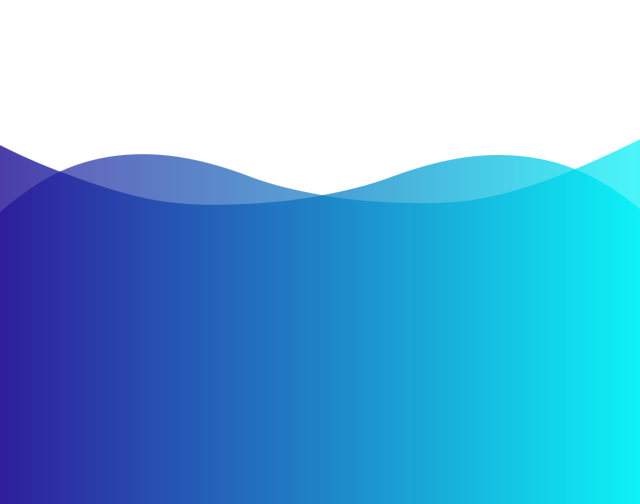
Give the GLSL for this background, as a WebGL 2 fragment shader.

```glsl
#version 300 es
precision highp float;
// Two crossing translucent waves over white, filled by a violet-to-cyan ramp.
// Each crest line is a chain of cubic Hermite spans; where both waves overlap
// the fill is solid, and fine vertical bands step the ramp gently.
uniform vec2 u_resolution;
out vec4 fragColor;

const vec2 DESIGN = vec2(768.0, 608.0);  // design units, y measured downwards
const int KNOTS = 9;

const vec3 WHITE  = vec3(1.0);
const vec3 VIOLET = vec3(0.185, 0.115, 0.61);
const vec3 BLUE   = vec3(0.12, 0.515, 0.78);
const vec3 CYAN   = vec3(0.05, 0.95, 0.97);

// Knots of each crest: x, y, slope
const vec3 FALLING[KNOTS] = vec3[KNOTS](
    vec3(0.0, 175.0, 0.51), vec3(72.0, 207.0, 0.38), vec3(165.0, 237.0, 0.24),
    vec3(255.0, 247.0, 0.0), vec3(387.0, 235.5, -0.19), vec3(468.0, 214.0, -0.37),
    vec3(597.0, 187.0, 0.0), vec3(690.0, 204.0, 0.40), vec3(768.0, 252.0, 0.82));
const vec3 RISING[KNOTS] = vec3[KNOTS](
    vec3(0.0, 256.0, -0.88), vec3(72.0, 207.0, -0.46), vec3(172.0, 186.0, 0.0),
    vec3(300.0, 213.0, 0.38), vec3(387.0, 235.5, 0.18), vec3(510.0, 245.0, 0.0),
    vec3(590.0, 237.0, -0.23), vec3(690.0, 204.0, -0.42), vec3(768.0, 168.0, -0.50));

// Cubic through two knots with the given end slopes
float hermite(vec3 a, vec3 b, float x) {
    float span = b.x - a.x;
    float t = clamp((x - a.x) / span, 0.0, 1.0);
    float s = 1.0 - t;
    return a.y * s * s * (1.0 + 2.0 * t) + b.y * t * t * (3.0 - 2.0 * t)
         + span * s * t * (a.z * s - b.z * t);
}

float crest(vec3 knots[KNOTS], float x) {
    float y = knots[0].y;
    for (int i = 0; i < KNOTS - 1; i++) {
        if (x >= knots[i].x) y = hermite(knots[i], knots[i + 1], x);
    }
    return y;
}

// Antialiased coverage of the region below a crest
float coverBelow(float depth) {
    return clamp(depth / max(fwidth(depth), 1e-4) + 0.5, 0.0, 1.0);
}

vec3 ramp(float t) {
    return t < 0.5 ? mix(VIOLET, BLUE, t * 2.0) : mix(BLUE, CYAN, t * 2.0 - 1.0);
}

// Softly quantised position, giving faint vertical bands
float banded(float t, float count, float strength) {
    return mix(t, (floor(t * count) + 0.5) / count, strength);
}

void main() {
    vec2 uv = gl_FragCoord.xy / u_resolution;
    vec2 p = vec2(uv.x, 1.0 - uv.y) * DESIGN;

    float falling = coverBelow(p.y - crest(FALLING, p.x));
    float rising = coverBelow(p.y - crest(RISING, p.x));

    // A single layer is translucent, a double one opaque
    float fallingAlpha = mix(0.86, 0.76, uv.x);
    float risingAlpha = 0.75;
    float opacity = falling * fallingAlpha * (1.0 - rising)
                  + rising * risingAlpha * (1.0 - falling)
                  + falling * rising;

    vec3 fill = ramp(banded(uv.x, 60.0, 0.6));
    fragColor = vec4(mix(WHITE, fill, opacity), 1.0);
}
```
